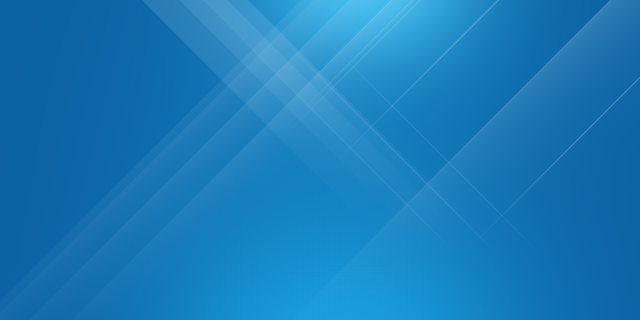
This background is drawn by a Shadertoy shader. Its source:

```glsl
const vec3 EDGE_BLUE = vec3(0.045, 0.38, 0.635);
const vec3 MID_BLUE = vec3(0.07, 0.49, 0.74);
const vec3 FLOOR_CYAN = vec3(0.10, 0.63, 0.88);
const vec3 TOP_CYAN = vec3(0.24, 0.75, 0.95);
const vec3 SHEEN = vec3(0.72, 0.86, 0.95);

// Soft elliptical light
float glow(vec2 p, vec2 center, vec2 radius) {
    vec2 q = (p - center) / radius;
    return exp(-dot(q, q));
}

// Crisp leading edge followed by a gradual falloff
float pane(float d, float falloff, float aa) {
    return smoothstep(-aa, aa, d) * exp(-max(d, 0.0) / falloff);
}

// Band with two crisp edges
float band(float x, float lo, float hi, float aa) {
    return smoothstep(lo - aa, lo + aa, x) * (1.0 - smoothstep(hi - aa, hi + aa, x));
}

// Hairline of constant relative width
float hairline(float d, float aa) {
    return 1.0 - smoothstep(0.0005, 0.0005 + 1.5 * aa, abs(d));
}

vec3 background(vec2 p) {
    vec3 col = mix(EDGE_BLUE, MID_BLUE, glow(p, vec2(1.04, 0.35), vec2(0.60, 0.80)));
    col = mix(col, FLOOR_CYAN, 0.95 * glow(p, vec2(1.06, -0.06), vec2(0.52, 0.33)));
    return mix(col, TOP_CYAN, glow(p, vec2(1.15, 1.07), vec2(0.36, 0.29)));
}

// Translucent panes rising to the right
float risingPanes(float a, float y, float aa) {
    float light = pane(a + 0.057, 0.10, aa) * (0.05 + 0.06 * y);
    light += pane(a + 0.020, 0.10, aa) * (0.04 + 0.07 * y);
    light += pane(a - 0.091, 0.10, aa) * (0.04 + 0.13 * y);
    light += pane(a - 0.224, 0.11, aa) * (0.035 + 0.15 * y);
    return light + pane(a - 0.909, 0.20, aa) * (0.02 + 0.21 * y);
}

// Translucent bands falling to the right
float fallingBands(float b, float y, float aa) {
    float fade = smoothstep(0.18, 1.05, y);
    float light = 0.16 * band(b, 1.443, 1.775, aa);
    light += 0.10 * band(b, 1.560, 1.710, aa);
    light += 0.08 * pane(b - 1.633, 0.10, aa);
    return light * fade;
}

// Fine bright lines, each visible over part of its length
float hairlines(float a, float b, float y, float aa) {
    float light = 0.20 * hairline(a - 0.909, aa) * smoothstep(0.1, 0.9, y);
    light += 0.24 * hairline(a - 0.224, aa) * smoothstep(0.55, 1.0, y);
    light += 0.22 * hairline(a - 0.290, aa) * smoothstep(0.55, 0.95, y);
    light += 0.22 * hairline(a - 0.313, aa) * smoothstep(0.50, 0.95, y);
    light += 0.32 * hairline(a - 0.557, aa) * smoothstep(0.42, 0.90, y);
    light += 0.28 * hairline(a - 1.242, aa) * smoothstep(0.18, 0.60, y);
    float span = smoothstep(0.18, 0.38, y) * (1.0 - smoothstep(0.65, 0.95, y));
    light += 0.12 * hairline(b - 1.633, aa) * span;
    light += 0.14 * hairline(b - 1.760, aa) * span;
    return light + 0.12 * hairline(b - 1.895, aa) * span;
}

void mainImage(out vec4 fragColor, in vec2 fragCoord) {
    vec2 p = fragCoord / iResolution.y;
    float aa = 1.0 / iResolution.y;

    // Diagonal coordinates
    float a = p.x - p.y;
    float b = p.x + p.y;

    vec3 col = background(p);
    col = mix(col, SHEEN, risingPanes(a, p.y, aa));
    col = mix(col, SHEEN, fallingBands(b, p.y, aa));
    col = mix(col, SHEEN, hairlines(a, b, p.y, aa));

    // Faint woven hatch near the floor
    float weave = sin(a * 560.0) * sin(b * 560.0);
    col += 0.010 * weave * glow(p, vec2(1.0, 0.1), vec2(0.6, 0.35));

    fragColor = vec4(clamp(col, 0.0, 1.0), 1.0);
}
```
